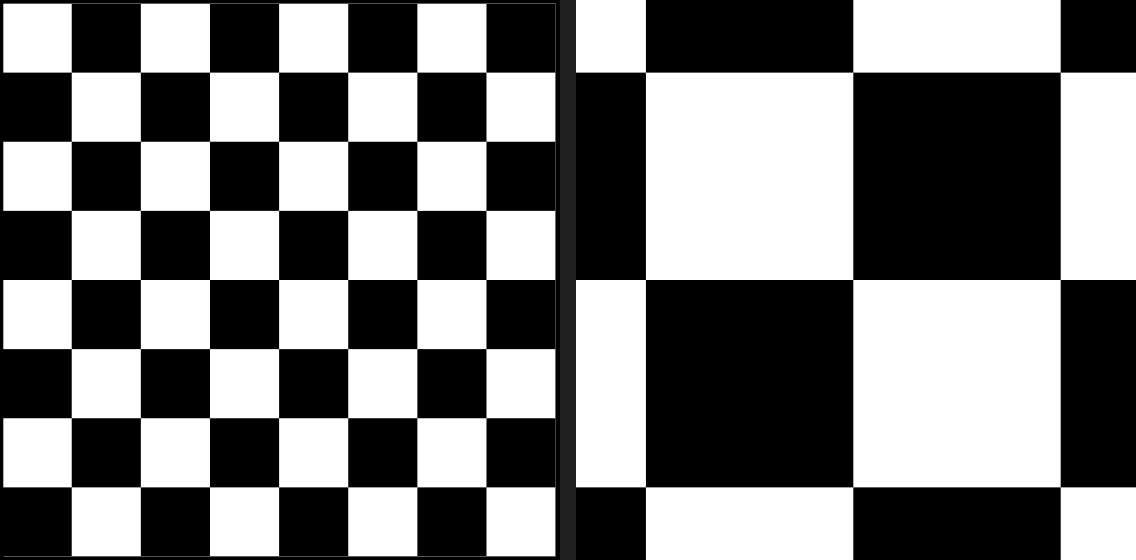
Left: the whole. Right: its middle third, enlarged.
Reproduce this pattern procedurally as a WebGL 2 fragment shader.

```glsl
#version 300 es
precision highp float;

uniform vec2 u_resolution;
out vec4 fragColor;

// Antialiased coverage of a signed distance, positive inside
vec2 coverage(vec2 signedDistance, vec2 pixel) {
    return clamp(signedDistance / pixel + 0.5, 0.0, 1.0);
}

void main() {
    vec2 uv = gl_FragCoord.xy / u_resolution;
    vec2 pixel = 1.0 / u_resolution;
    float cellSize = 0.12344;

    // Eight by eight grid, counted from its centre
    vec2 cell = (uv - vec2(0.4984, 0.5)) / cellSize + 4.0;

    // Triangle wave: positive in odd columns and rows, negative in even ones
    vec2 wave = abs(mod(cell + 0.5, 2.0) - 1.0) - 0.5;
    vec2 odd = coverage(wave * cellSize, pixel);

    // Squares whose column and row differ in parity are white
    float checker = mix(odd.x, 1.0 - odd.x, odd.y);

    // Thin black border around the board
    vec2 toEdge = vec2(0.4932, 0.4941) - abs(uv - vec2(0.4991, 0.5));
    vec2 inside = coverage(toEdge, pixel);

    vec3 black = vec3(0.0);
    vec3 white = vec3(1.0);
    fragColor = vec4(mix(black, white, checker * inside.x * inside.y), 1.0);
}
```
